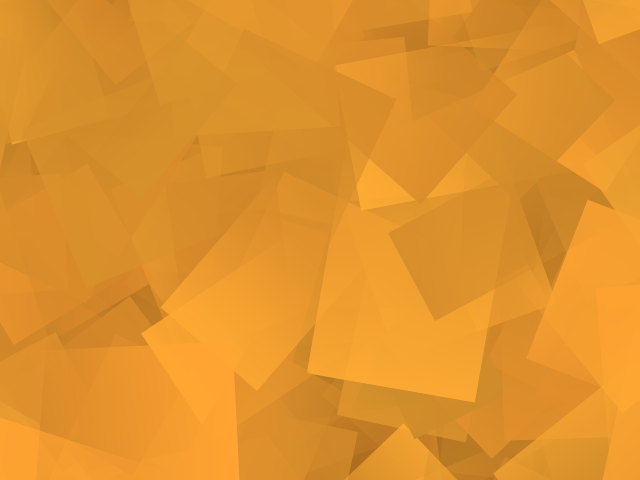
A Shadertoy shader for this background:

```glsl
// Overlapping amber paper sheets: randomly turned rectangles are painted back to front.
// Each sheet is nearly opaque at one end and fades out towards the other, so crisp
// corners melt into the layers below; deeper sheets are darker.

#define SHEETS 150
#define MARGIN 0.22
#define MIN_HALF vec2(0.10, 0.14)
#define MAX_HALF vec2(0.21, 0.29)
#define OPACITY 0.94
#define TONE_LOW 0.81
#define TONE_HIGH 1.02
#define DEEP_SHADE 0.72
#define OLIVE vec3(1.0, 0.685, 0.205)
#define ORANGE vec3(1.0, 0.622, 0.192)
#define GROUND vec3(0.56, 0.36, 0.09)

const float TAU = 6.2831853;

// Four random values in 0..1 from one number.
vec4 hash4(float n) {
    vec4 p = fract(n * vec4(0.1031, 0.1030, 0.0973, 0.1099));
    p += dot(p, p.wzxy + 33.33);
    return fract((p.xxyz + p.yzzw) * p.zywx);
}

// Signed distance to a box centred at the origin.
float boxDistance(vec2 p, vec2 halfSize) {
    vec2 d = abs(p) - halfSize;
    return length(max(d, 0.0)) + min(max(d.x, d.y), 0.0);
}

void mainImage(out vec4 fragColor, in vec2 fragCoord) {
    vec2 uv = fragCoord / iResolution.y;
    vec2 canvas = vec2(iResolution.x / iResolution.y, 1.0);
    float pixel = 1.0 / iResolution.y;
    vec3 color = GROUND;

    for (int i = 0; i < SHEETS; i++) {
        float n = float(i) + 1.0;
        vec4 place = hash4(n + 17.0);
        vec4 look = hash4(n + 431.0);

        // Even but irregular scatter, reaching past the canvas edges.
        vec2 spread = fract(n * vec2(0.75488, 0.56984) + 0.15 * place.xy);
        vec2 center = mix(vec2(-MARGIN), canvas + MARGIN, spread);

        // Local frame of the sheet.
        float angle = TAU * place.z;
        float c = cos(angle), s = sin(angle);
        vec2 p = mat2(c, -s, s, c) * (uv - center);
        vec2 halfSize = mix(MIN_HALF, MAX_HALF, vec2(place.w, look.x));

        // Crisp outline, with opacity falling along the length.
        float inside = 1.0 - smoothstep(-0.6 * pixel, 0.6 * pixel, boxDistance(p, halfSize));
        float along = clamp(0.5 + 0.5 * p.y / halfSize.y, 0.0, 1.0);
        float alpha = inside * OPACITY * mix(0.75, 1.0, look.w) * (1.0 - along);

        // Tint, brightness and depth shading.
        float depth = smoothstep(0.0, 0.65, n / float(SHEETS));
        float tone = mix(TONE_LOW, TONE_HIGH, look.y) * mix(DEEP_SHADE, 1.0, depth);
        vec3 sheet = tone * mix(ORANGE, OLIVE, look.z);
        color = mix(color, sheet, alpha);
    }
    fragColor = vec4(min(color, 1.0), 1.0);
}
```
